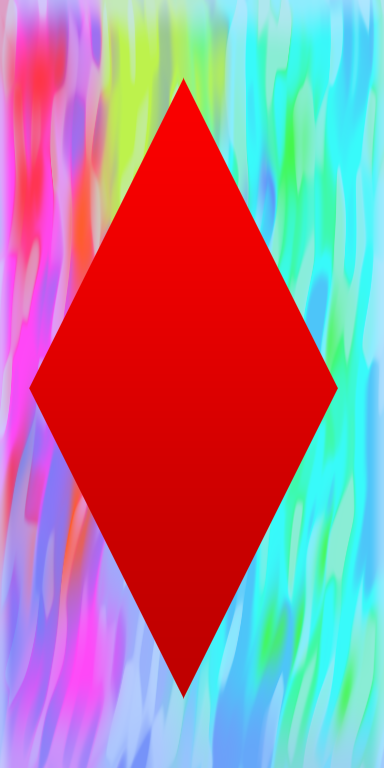
This background is drawn by a Shadertoy shader. Its source:

```glsl
// A red diamond with a vertical gradient over leaning, rainbow paint streaks.
// Streaks are smooth cellular noise stretched along a curved flow; soft
// elliptical glows lay the larger strokes of colour over a left-right ramp.

#define DIAMOND_CENTER vec2(0.478, 0.4945)
#define DIAMOND_HALF   vec2(0.402, 0.4036)
#define FLOW_LEAN      0.40
#define STREAK_SCALE   vec2(17.0, 5.0)
#define FINE_SCALE     vec2(38.0, 9.0)
#define EDGE_WARP      0.13

const vec3 RED     = vec3(1.00, 0.20, 0.25);
const vec3 ORANGE  = vec3(1.00, 0.36, 0.14);
const vec3 MAGENTA = vec3(1.00, 0.28, 0.97);
const vec3 LIME    = vec3(0.74, 0.95, 0.30);
const vec3 GREEN   = vec3(0.27, 0.97, 0.28);
const vec3 CYAN    = vec3(0.22, 0.98, 0.98);
const vec3 BLUE    = vec3(0.40, 0.52, 0.97);
const vec3 PALE    = vec3(0.78, 0.89, 1.00);

vec3 hash3(vec2 p) {
    vec3 q = fract(p.xyx * vec3(0.1031, 0.1030, 0.0973));
    q += dot(q, q.yxz + 33.33);
    return fract((q.xxy + q.yzz) * q.zyx);
}

// Cellular noise: random cell values blended by distance
float cells(vec2 p) {
    vec2 base = floor(p);
    float sum = 0.0, total = 0.0;
    for (int j = -1; j <= 1; j++)
    for (int i = -1; i <= 1; i++) {
        vec2 cell = base + vec2(i, j);
        vec3 h = hash3(cell + 50.0);
        vec2 d = cell + 0.15 + 0.7 * h.xy - p;
        float weight = exp(-7.0 * dot(d, d));
        sum += weight * h.z;
        total += weight;
    }
    return sum / total;
}

// Soft ellipse sheared along the local flow direction
float glow(vec2 uv, vec2 center, vec2 size) {
    vec2 d = uv - center;
    d.x -= FLOW_LEAN * (1.0 - center.y) * d.y;
    d /= size;
    return exp(-dot(d, d));
}

vec3 paint(vec2 uv) {
    // Flow coordinates and two layers of streaks
    vec2 flow = uv;
    flow.x -= FLOW_LEAN * (uv.y - 0.5 * uv.y * uv.y);
    flow.x += 0.006 * sin(uv.y * 23.0 + uv.x * 9.0);
    float broad = cells(flow * STREAK_SCALE);
    float fine = cells(flow * FINE_SCALE + 17.0);
    float streak = mix(broad, fine, 0.35);
    vec2 w = uv + vec2(EDGE_WARP, 0.05) * (streak - 0.5);

    // Left-to-right colour ramp
    vec3 middle = mix(mix(PALE, BLUE, 0.5), LIME, smoothstep(0.5, 0.7, w.y));
    vec3 col = mix(MAGENTA, middle, smoothstep(0.21, 0.31, w.x));
    float right = smoothstep(0.43, 0.60, w.x);
    col = mix(col, CYAN, right);

    // Streak colours differ between the warm and cool sides
    float high = smoothstep(0.53, 0.78, streak);
    float low = smoothstep(0.46, 0.22, streak);
    float warm = smoothstep(0.32, 0.22, w.x) * smoothstep(0.18, 0.4, uv.y);
    col = mix(col, RED, 0.75 * high * warm);
    col = mix(col, GREEN, 0.5 * high * right);
    col = mix(col, BLUE, low * mix(0.65, 0.45, right));
    col = mix(col, PALE, 0.55 * smoothstep(0.55, 0.8, fine));

    // Blue and magenta washes on the lower left
    col = mix(col, BLUE, 0.80 * glow(w, vec2(0.04, 0.18), vec2(0.07, 0.15)));
    col = mix(col, BLUE, 0.75 * glow(w, vec2(0.09, 0.42), vec2(0.03, 0.08)));
    col = mix(col, MAGENTA, 0.95 * glow(w, vec2(0.20, 0.11), vec2(0.09, 0.12)));

    // Red and orange strokes on the left
    col = mix(col, RED, 0.95 * glow(w, vec2(0.09, 0.89), vec2(0.06, 0.06)));
    col = mix(col, RED, 0.90 * glow(w, vec2(0.09, 0.76), vec2(0.03, 0.08)));
    col = mix(col, RED, 0.80 * glow(w, vec2(0.04, 0.34), vec2(0.02, 0.10)));
    col = mix(col, ORANGE, 0.95 * glow(w, vec2(0.21, 0.70), vec2(0.035, 0.13)));
    col = mix(col, ORANGE, 0.95 * glow(w, vec2(0.17, 0.31), vec2(0.035, 0.09)));

    // Lime, green and blue strokes across the top and right
    col = mix(col, LIME, 0.90 * glow(w, vec2(0.33, 0.86), vec2(0.06, 0.10)));
    col = mix(col, LIME, 0.85 * glow(w, vec2(0.54, 0.89), vec2(0.03, 0.07)));
    col = mix(col, GREEN, 0.95 * glow(w, vec2(0.79, 0.82), vec2(0.035, 0.06)));
    col = mix(col, GREEN, 0.70 * glow(w, vec2(0.90, 0.57), vec2(0.025, 0.05)));
    col = mix(col, BLUE, 0.85 * glow(w, vec2(0.70, 0.75), vec2(0.022, 0.06)));
    for (int i = 0; i < 4; i++) {
        float k = float(i);
        vec2 center = vec2(0.68 + 0.08 * k, 0.2 + 0.1 * sin(2.5 * k + 3.5));
        col = mix(col, GREEN, 0.85 * glow(w, center, vec2(0.018, 0.05)));
    }

    // Pale borders and a blue-lavender foot
    float foot = smoothstep(0.12, 0.0, w.y);
    col = mix(col, mix(PALE, BLUE, 0.35 + 0.5 * low), 0.6 * foot);
    float side = smoothstep(0.035, 0.0, uv.x) + smoothstep(0.96, 1.0, uv.x);
    float border = max(side, smoothstep(0.94, 1.0, w.y));
    return mix(col, PALE, 0.6 * border);
}

void mainImage(out vec4 fragColor, in vec2 fragCoord) {
    vec2 uv = fragCoord / iResolution.xy;
    vec3 col = paint(uv);

    // Diamond: signed distance in units of the canvas width
    vec2 aspect = vec2(1.0, iResolution.y / iResolution.x);
    vec2 halfSize = DIAMOND_HALF * aspect;
    vec2 p = abs(uv - DIAMOND_CENTER) * aspect / halfSize;
    float dist = (p.x + p.y - 1.0) / length(1.0 / halfSize);
    float pixel = 1.0 / iResolution.x;
    vec3 fill = vec3(mix(0.75, 0.98, smoothstep(0.07, 0.92, uv.y)), 0.0, 0.0);
    col = mix(col, fill, smoothstep(0.7 * pixel, -0.7 * pixel, dist));
    fragColor = vec4(col, 1.0);
}
```
